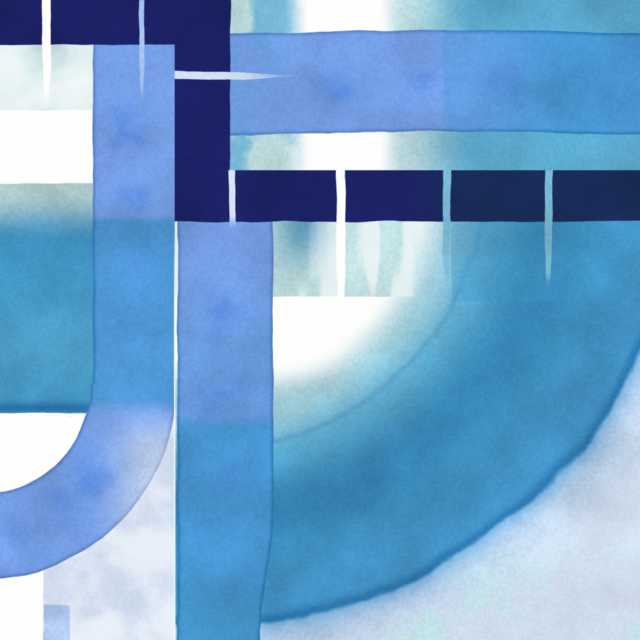
Write a Shadertoy shader that draws this background.

```glsl
// Abstract watercolour collage: ink bars, periwinkle bands and a broad teal arc.
#define SOFT .0016   // edge softness
#define WOBBLE .005  // drift of painted edges
#define GRAIN .06    // paper grain
#define PIGMENT .24  // cloudy pigment
#define SPLIT vec2(.273, .266) // panel borders
#define ARC_CENTER vec2(.3)
#define ARC_RADII vec2(.76, .685)

const vec3 PAPER = vec3(.995, .995, .99), INK = vec3(.11, .13, .39),
    PERI = vec3(.45, .61, .88), BLUE = vec3(.28, .58, .81), BLOT = vec3(.33, .53, .87),
    TEAL = vec3(.25, .57, .75), DEEP = vec3(.14, .42, .64), AQUA = vec3(.35, .65, .79),
    MIST = vec3(.74, .86, .87), LILAC = vec3(.82, .87, .94);

float hash(vec2 p) {
    vec3 a = fract(p.xyx * .1031);
    a += dot(a, a.yzx + 33.33);
    return fract((a.x + a.y) * a.z);
}

float noise(vec2 p) {
    vec2 i = floor(p), f = fract(p);
    f *= f * (3. - 2. * f);
    return mix(mix(hash(i), hash(i + vec2(1, 0)), f.x),
               mix(hash(i + vec2(0, 1)), hash(i + 1.), f.x), f.y);
}

float fbm(vec2 p) {
    float sum = 0., amp = .5;
    for (int i = 0; i < 5; i++, amp *= .5) {
        sum += amp * noise(p);
        p = mat2(1.6, 1.2, -1.2, 1.6) * p + 7.3;
    }
    return sum;
}

float ramp(float a, float b, float x) {
    float t = clamp((x - a) / (b - a), 0., 1.);
    return t * t * (3. - 2. * t);
}
float cover(float d) { return ramp(SOFT, -SOFT, d); }
float line(float d, float width) { return exp(-d * d / (width * width)); }
float box(vec2 q, vec2 lo, vec2 hi) {
    vec2 d = max(lo - q, q - hi);
    return cover(max(d.x, d.y));
}
void lay(inout vec3 c, vec3 tint, float amount) { c = mix(c, tint, amount); }

// Three soft blots along a band
void blots(inout vec3 c, vec2 q, vec2 first, vec2 stride) {
    q += .035 * (vec2(noise(q * 40.), noise(q * 40. + 9.)) - .5);
    for (int i = 0; i < 3; i++) {
        vec2 d = q - first - stride * float(i);
        lay(c, BLOT, (.7 - .2 * float(i)) * exp(-dot(d, d) / .0006));
    }
}

// Band with a darker dried rim
void band(inout vec3 c, vec3 tint, float d) { lay(c, tint - .11 * line(d, .004), cover(d)); }

// Pale drip that cuts a bar and tapers below it
void drip(inout vec3 c, vec2 q, float x, float width, float end, vec3 tint) {
    width *= 1. - .5 * ramp(end - .08, end, q.y);
    lay(c, tint, cover(abs(q.x - x) - width) * ramp(end, end - .03, q.y));
}

vec3 leftPanel(vec2 q, float cloud) {
    vec3 c = PAPER;
    lay(c, mix(MIST, PAPER, cloud), box(q, vec2(-1), vec2(.15, .172)));
    // Teal block with a dark lower rim
    vec3 tint = mix(MIST * .92, TEAL, ramp(.3, .38, q.y));
    lay(tint, AQUA, .5 * line(q.y - .54, .08));
    lay(tint, DEEP, .8 * line(q.y - .637, .008));
    lay(c, tint, box(q, vec2(-1, .287), vec2(.3, .645)));
    // Pale wash below the bend
    lay(c, mix(LILAC, PAPER, .5 * ramp(.4, .7, cloud)), box(q, vec2(.068, .65), vec2(2)));
    lay(c, PERI, .45 * box(q, vec2(.068, .945), vec2(.11, 2)));
    // Straight band that bends to the lower left
    float r = length(q - vec2(-.03, .6));
    vec2 side = q.y < .6 ? vec2(.145 - q.x, q.x - .3) : vec2(.172 - r, r - .306);
    lay(c, PAPER, cover(-side.x) * step(.65, q.y));
    tint = mix(PERI, BLUE, .85 * ramp(.335, .35, q.y) * ramp(.65, .62, q.y));
    lay(tint, LILAC, .8 * ramp(.13, .25, q.x) * ramp(.62, .72, q.y));
    blots(tint, q, vec2(.2, .205), vec2(.005, .107));
    blots(tint, q, vec2(.15, .74), vec2(-.06, .05));
    band(c, tint, max(side.x, side.y));
    lay(c, INK, cover(q.y - .07));
    drip(c, q, .073, .007, .17, PAPER);
    drip(c, q, .222, .004, .16, mix(PERI, LILAC, .5));
    return c;
}

vec3 topPanel(vec2 q, float cloud) {
    float stain = ramp(.45, .65, cloud);
    vec3 c = mix(mix(MIST, TEAL, .6 * stain), PAPER, ramp(.44, .485, q.x));
    lay(c, MIST, ramp(.59, .63, q.x));
    lay(c, AQUA, ramp(.62, .75, q.x));
    // Horizontal band
    vec3 tint = mix(PERI, BLUE, .45 * ramp(.685, .7, q.x) + .55 * ramp(.7, .9, q.x));
    lay(tint, TEAL, .45 * ramp(.48, .36, q.x) * stain);
    blots(tint, q, vec2(.522, .135), vec2(.132, -.003));
    band(c, tint, abs(q.y - .132 + .006 * sin(q.x * 4.9 - 1.8)) - .079);
    // Ink column with a pale crack
    lay(c, INK, cover(q.x - .36));
    float tail = ramp(.48, .36, q.x);
    lay(c, LILAC, cover(abs(q.y - .118) - .006 * tail) * tail);
    return c;
}

vec3 mainPanel(vec2 q, float cloud) {
    // Broad arc from bright core to pale surround
    float r = length((q - ARC_CENTER) / ARC_RADII) + .03 * (cloud - .5);
    vec3 c = mix(PAPER, mix(AQUA, MIST, .7), ramp(.45, .54, r + .3 * max(.53 - q.x, 0.)));
    lay(c, AQUA, ramp(.52, .63, r));
    lay(c, TEAL, ramp(.61, .71, r));
    lay(c, BLUE, .4 * ramp(.8, .9, r));
    lay(c, DEEP, .3 * line(r - .75, .07) + .2 * line(r - .596, .006) + .65 * line(r - .985, .012));
    vec3 tint = mix(LILAC, MIST, ramp(.45, .65, cloud) * ramp(.8, 1., q.y));
    lay(tint, BLUE, .7 * exp(-28. * max(r - .99, 0.)));
    lay(c, tint, ramp(.987, .999, r));
    // Stained strip under the ink bar
    tint = mix(MIST, PAPER, .6 * ramp(.35, .65, noise(q * vec2(55, 8))));
    lay(tint, TEAL * .9, .7 * line(q.x - .47, .035) * ramp(.45, .35, q.y));
    lay(c, tint, cover(q.y - .464) * ramp(.66, .63, q.x));
    lay(c, TEAL, .45 * box(q, vec2(.705, 0), vec2(2, .47)));
    // Vertical band
    tint = mix(PERI, BLUE, .3 * ramp(.4, .6, q.y) + .7 * ramp(.645, .67, q.y));
    lay(tint, TEAL, .5 * ramp(.85, 1., q.y));
    blots(tint, q, vec2(.34, .495), vec2(.01, .125));
    band(c, tint, max(q.x - .427 + .02 * ramp(.8, 1., q.y), .277 - q.x));
    // Ink bar and drips
    lay(c, mix(INK, vec3(.1, .17, .34), ramp(.6, .75, q.x)), cover(q.y - .346));
    drip(c, q, .363, .005, .46, mix(LILAC, PERI, ramp(.33, .36, q.y)));
    drip(c, q, .532, .007, .49, PAPER);
    for (float x = .698; x < .9; x += .159) drip(c, q, x, .006, .45, mix(AQUA, MIST, .3));
    return c;
}

void mainImage(out vec4 fragColor, in vec2 fragCoord) {
    vec2 q = fragCoord / iResolution.xy;
    q.y = 1. - q.y; // measured down from the top
    float cloud = fbm(q * 14.);
    vec2 w = q + WOBBLE * (vec2(fbm(q * 18. + 3.), fbm(q * 18. + 31.)) - .48);
    // Panels keep crisp borders
    vec3 c = mix(topPanel(w, cloud), mainPanel(w, cloud), cover(SPLIT.y - q.y));
    lay(c, leftPanel(w, cloud), cover(q.x - SPLIT.x));
    lay(c, PAPER, .8 * line(q.x - SPLIT.x, .0015) * ramp(.34, .5, q.y));
    // Pigment and grain spare the bare paper
    float wet = ramp(.98, .7, c.r);
    c *= 1. + wet * (PIGMENT * (cloud - .48) + GRAIN * (noise(q * 256.) - .5));
    fragColor = vec4(clamp(c, 0., 1.), 1);
}
```
